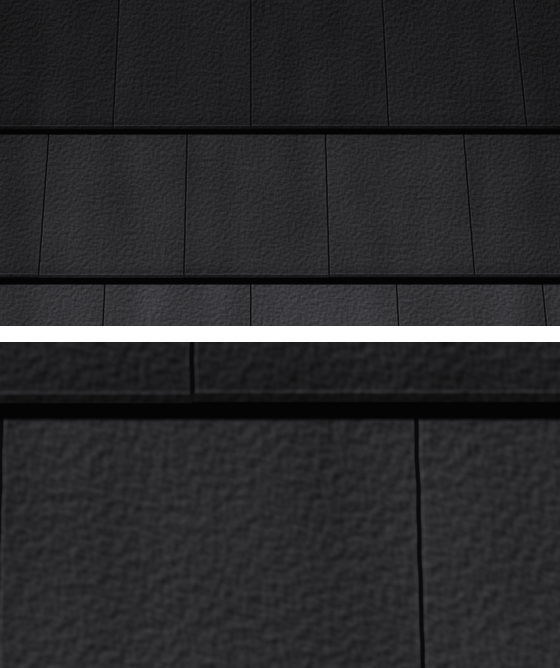
Top: the whole. Bottom: its middle third, enlarged.
This texture is drawn by a Shadertoy shader. Its source:

```glsl
#define ROW_PITCH 0.46
#define FIRST_ROW_END 0.411
#define TILE_WIDTH 0.4036
#define WIDTH_GROWTH 0.05
#define CENTER_X 0.769
#define ROW_SHIFT 0.46
#define SEAM_HALF_WIDTH 0.0021
#define SHADOW_HEIGHT 0.0155
#define LIP_HEIGHT 0.010
#define GRAIN_FREQ 85.0
#define GRAIN_STRENGTH 0.055
#define SLATE_TINT vec3(0.99, 0.975, 1.03)

float hash(vec2 p) {
    vec3 q = fract(p.xyx * vec3(0.1031, 0.1030, 0.0973));
    q += dot(q, q.yzx + 33.33);
    return fract((q.x + q.y) * q.z);
}

vec2 gradientAt(vec2 cell) {
    float angle = 6.2832 * hash(cell);
    return vec2(cos(angle), sin(angle));
}

float gradientNoise(vec2 p) {
    vec2 i = floor(p), f = fract(p);
    vec2 w = f * f * f * (f * (f * 6.0 - 15.0) + 10.0);
    vec2 e = vec2(0.0, 1.0);
    float low = mix(dot(gradientAt(i), f),
                    dot(gradientAt(i + e.yx), f - e.yx), w.x);
    float high = mix(dot(gradientAt(i + e.xy), f - e.xy),
                     dot(gradientAt(i + e.yy), f - e.yy), w.x);
    return mix(low, high, w.y);
}

float grainHeight(vec2 p) {
    return gradientNoise(p) + 0.6 * gradientNoise(p * 1.9 + 17.0);
}

// Soft line of the given half width around distance zero
float line(float dist, float halfWidth, float blur) {
    return 1.0 - smoothstep(halfWidth - blur, halfWidth + blur, abs(dist));
}

void mainImage(out vec4 fragColor, in vec2 fragCoord) {
    float pixel = 1.0 / iResolution.y;
    float blur = max(0.75 * pixel, 0.001);
    vec2 p = fragCoord * pixel;
    p.y = 1.0 - p.y;

    // Staggered rows, with tiles widening toward the viewer
    float row = floor((p.y - FIRST_ROW_END) / ROW_PITCH) + 1.0;
    float below = FIRST_ROW_END + row * ROW_PITCH - p.y;
    float fromTop = ROW_PITCH - below;
    float tileWidth = TILE_WIDTH + WIDTH_GROWTH * p.y;
    float u = (p.x - CENTER_X) / tileWidth + ROW_SHIFT * mod(row, 2.0);
    vec2 tile = vec2(floor(u) + 20.0, row + 3.0);
    float seam = (fract(u + 0.5) - 0.5) * tileWidth;
    seam += 0.0012 * gradientNoise(vec2(tile.y * 9.0, p.y * 30.0));

    // Overall light, tile variation and faint broad streaks
    float tone = 0.117 + 0.035 * row + 0.03 * p.y;
    tone *= 0.96 + 0.08 * hash(tile);
    vec2 surface = vec2(u * TILE_WIDTH, p.y) + tile.y * 3.7;
    tone *= 1.0 + 0.14 * gradientNoise(surface * vec2(13.0, 2.5));
    tone *= 1.0 + 0.10 * gradientNoise(surface * 7.0 + 40.0);
    tone *= 1.0 - 0.12 * smoothstep(0.75, 1.0, abs(p.x - 0.86) / 0.86);

    // Embossed leathery grain
    vec2 g = surface * GRAIN_FREQ;
    float relief = grainHeight(g) - grainHeight(g + vec2(0.3, 0.4));
    tone += GRAIN_STRENGTH * relief * (0.5 + 2.5 * tone);
    tone += 0.012 * gradientNoise(surface * 190.0) * (0.6 + 0.4 * row);

    // Lower edge: gentle falloff, bright rim and dark rounded lip
    float shadowTop = SHADOW_HEIGHT + 0.0045 * row;
    float edge = below - shadowTop + 0.003 * (hash(tile + 7.0) - 0.5);
    tone *= 1.0 - 0.13 * (1.0 - smoothstep(LIP_HEIGHT, 0.05, edge));
    float lip = 1.0 - smoothstep(LIP_HEIGHT - 0.003, LIP_HEIGHT, edge);
    tone *= 1.0 - 0.35 * lip;
    tone += 0.045 * line(edge - LIP_HEIGHT - 0.001, 0.002, 0.002);

    // Seams with a lit bevel, ending at the lip
    float seamFade = mix(1.0, 0.25, lip);
    tone += 0.035 * seamFade * line(seam - 0.0048, 0.0016, 0.0016);
    tone += 0.015 * seamFade * line(seam + 0.0048, 0.0015, 0.0015);
    tone = mix(tone, 0.03, 0.92 * seamFade * line(seam, SEAM_HALF_WIDTH, blur));

    // Shadow under the overlap, fading onto the row beneath
    tone = mix(0.015, tone, smoothstep(-blur, blur, edge));
    tone *= mix(0.1, 1.0, smoothstep(-0.001, 0.005, fromTop));

    fragColor = vec4(max(tone, 0.0) * SLATE_TINT, 1.0);
}
```
